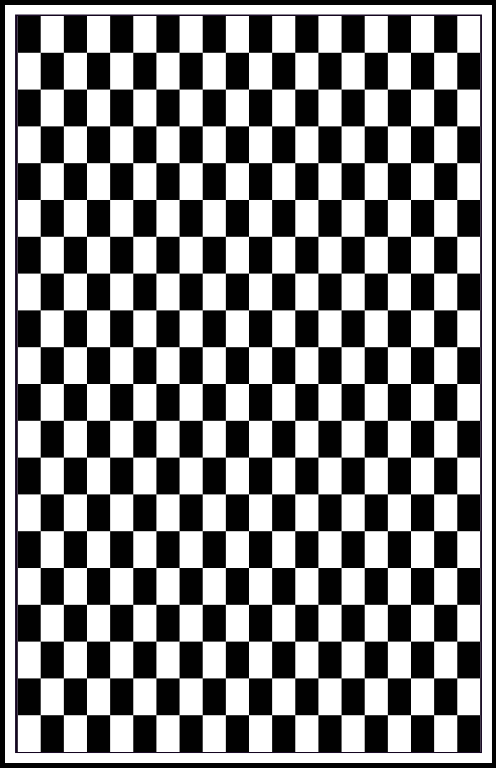
This pattern is drawn by a Shadertoy shader. Its source:

```glsl
#define CELLS vec2(20.0, 20.0)
// Rectangles as left, bottom, right, top in canvas fractions
#define MARGIN_RECT vec4(0.0101, 0.0065, 0.9919, 0.9935)
#define LINE_RECT vec4(0.0304, 0.0195, 0.9717, 0.9811)
#define BOARD_RECT vec4(0.0354, 0.0208, 0.9686, 0.9792)
#define BLACK vec3(0.004)
#define WHITE vec3(1.0)
#define LINE_COLOR vec3(0.08, 0.02, 0.13)

// Antialiased coverage of an axis-aligned rectangle
float rectCoverage(vec2 uv, vec4 rect) {
    vec2 inside = min(uv - rect.xy, rect.zw - uv) * iResolution.xy;
    vec2 coverage = clamp(inside + 0.5, 0.0, 1.0);
    return coverage.x * coverage.y;
}

// Box-filtered checkerboard: 1 on light cells, 0 on dark cells
float checker(vec2 uv, vec4 rect) {
    vec2 size = rect.zw - rect.xy;
    vec2 p = (uv - rect.xy) / size * CELLS;
    vec2 f = fract(p);
    vec2 edgePixels = min(f, 1.0 - f) * size / CELLS * iResolution.xy;
    vec2 blend = clamp(2.0 * edgePixels, 0.0, 1.0);
    vec2 cell = floor(p);
    float parity = 1.0 - 2.0 * mod(cell.x + cell.y, 2.0);
    return 0.5 + 0.5 * parity * blend.x * blend.y;
}

void mainImage(out vec4 fragColor, in vec2 fragCoord) {
    vec2 uv = fragCoord / iResolution.xy;

    // Outer frame, white margin and thin inner line
    vec3 color = mix(BLACK, WHITE, rectCoverage(uv, MARGIN_RECT));
    color = mix(color, LINE_COLOR, rectCoverage(uv, LINE_RECT));

    // Checkered board
    vec3 board = mix(BLACK, WHITE, checker(uv, BOARD_RECT));
    color = mix(color, board, rectCoverage(uv, BOARD_RECT));

    fragColor = vec4(color, 1.0);
}
```
